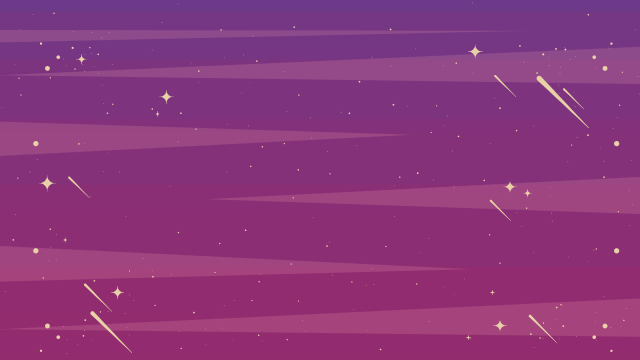
Give the GLSL for this background, as a WebGL 2 fragment shader.

```glsl
#version 300 es
precision highp float;
// A flat magenta dusk: stepped bands of sky crossed by long pale beams,
// with cream stars, four-point sparkles, falling meteors and corner dust.
// Shapes are distance functions on a canvas 9 units high and 16 wide.
uniform vec2 u_resolution;
out vec4 outColor;

const vec3 CREAM = vec3(0.91, 0.82, 0.65);

// Beams: tip x, tip y, lower and upper y at the base; sides alternate.
const vec4 BEAMS[6] = vec4[6](
  vec4(13.23, 8.23, 7.94, 8.25), vec4(0.0, 7.12, 6.90, 7.83),
  vec4(10.30, 5.63, 5.10, 5.96), vec4(5.2, 4.02, 3.65, 4.58),
  vec4(11.75, 2.27, 1.96, 2.85), vec4(0.0, 0.77, 0.58, 1.54));

// Sparkles: centre and reach.
const vec3 SPARKLES[12] = vec3[12](
  vec3(11.88, 7.71, 0.18), vec3(2.04, 7.52, 0.12), vec3(4.16, 6.58, 0.17),
  vec3(3.94, 6.15, 0.06), vec3(1.18, 4.42, 0.20), vec3(12.75, 4.33, 0.16),
  vec3(13.19, 4.17, 0.10), vec3(1.63, 3.00, 0.06), vec3(2.94, 1.69, 0.16),
  vec3(12.31, 1.69, 0.06), vec3(12.50, 0.86, 0.16), vec3(11.71, 0.56, 0.06));

// Meteors: head, fall along each axis, head radius.
const vec4 METEORS[8] = vec4[8](
  vec4(13.48, 7.04, 1.23, 0.065), vec4(14.10, 6.77, 0.50, 0.025),
  vec4(12.38, 7.10, 0.51, 0.026), vec4(1.73, 4.56, 0.50, 0.026),
  vec4(12.27, 3.98, 0.49, 0.026), vec4(2.13, 1.88, 0.66, 0.032),
  vec4(2.31, 1.17, 0.98, 0.050), vec4(13.25, 1.10, 0.66, 0.032));

// Corner dots in the mirrored quadrant: offset from the centre and radius.
const vec3 DOTS[4] = vec3[4](
  vec3(7.26, 1.34, 0.065), vec3(6.97, 3.22, 0.06),
  vec3(6.70, 3.50, 0.045), vec3(7.13, 3.84, 0.028));

float pixelSize;

float cover(float d) { return clamp(0.5 - d / pixelSize, 0.0, 1.0); }

vec3 hash(vec2 cell) {
  vec3 h = fract(cell.xyx * vec3(0.1031, 0.1030, 0.0973));
  h += dot(h, h.yxz + 33.33);
  return fract((h.xxy + h.yzz) * h.zyx);
}

// Banded vertical gradient, quickest to change near the top.
vec3 sky(float y) {
  float band = cover(y - 8.71) + cover(y - 7.52) + cover(y - 6.02)
             + cover(y - 4.38) + cover(y - 2.33);
  float level = mix(band, 5.0 - y / 1.8, 0.2) / 5.0;
  return mix(vec3(0.425, 0.225, 0.54), vec3(0.575, 0.17, 0.435), pow(level, 0.85));
}

float beam(vec2 p, vec4 b, float baseX) {
  float along = (p.x - b.x) / (baseX - b.x);
  float low = mix(b.y, b.z, along), high = mix(b.y, b.w, along);
  return step(0.0, along) * cover(low - p.y) * cover(p.y - high);
}

// Square with a circle cut from each corner.
float sparkle(vec2 p, float reach) {
  p = abs(p);
  return max(reach - length(p - reach), max(p.x, p.y) - reach);
}

// Round head that narrows to a point, falling to the lower right.
float meteor(vec2 p, float fall, float radius) {
  vec2 path = vec2(fall, -fall);
  float along = clamp(dot(p, path) / dot(path, path), 0.0, 1.0);
  return length(p - path * along) - radius * (1.0 - 0.9 * along);
}

// One jittered speck per cell, kept with the given chance.
float specks(vec2 p, float size, float chance, float radius) {
  vec2 cell = floor(p / size);
  vec3 h = hash(cell + 17.0);
  float r = radius * (0.6 + 0.4 * fract(h.z * 57.0));
  float d = length(p - (cell + 0.15 + 0.7 * h.xy) * size) - r;
  return step(h.z, chance) * cover(d);
}

void main() {
  pixelSize = 9.0 / u_resolution.y;
  vec2 p = gl_FragCoord.xy * pixelSize;
  vec3 color = sky(p.y);

  for (int i = 0; i < 6; i++) {
    float light = beam(p, BEAMS[i], 16.0 * float(i % 2));
    color = mix(color, vec3(0.97, 0.65, 0.70), 0.19 * light);
  }

  // Scattered stars, with faint dust gathered toward the corners.
  vec2 q = abs(p - vec2(8.156, 4.07));
  float arc = exp(-3.0 * pow(length((q - vec2(5.9, 3.4)) * vec2(0.7, 1.0)), 2.0));
  float side = exp(-6.0 * dot(q - vec2(6.8, 1.5), q - vec2(6.8, 1.5)));
  float dust = specks(p, 0.22, 0.04 + 0.3 * max(arc, side), 0.013);
  color = mix(color, CREAM, 0.4 * dust);
  float shapes = specks(p, 0.85, 0.45, 0.021);
  shapes = max(shapes, specks(p + 3.7, 0.3, 0.22 * arc, 0.026));

  for (int i = 0; i < 4; i++)
    shapes = max(shapes, cover(length(q - DOTS[i].xy) - DOTS[i].z));
  for (int i = 0; i < 12; i++)
    shapes = max(shapes, cover(sparkle(p - SPARKLES[i].xy, SPARKLES[i].z)));
  for (int i = 0; i < 8; i++)
    shapes = max(shapes, cover(meteor(p - METEORS[i].xy, METEORS[i].z, METEORS[i].w)));

  outColor = vec4(mix(color, CREAM, shapes), 1.0);
}
```
